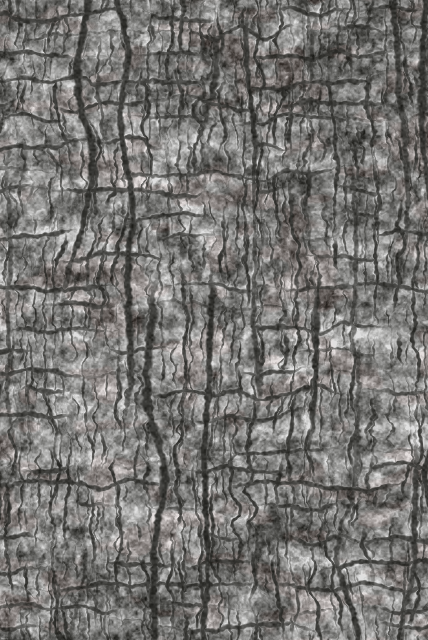
This texture is drawn by a WebGL 1 fragment shader. Its source:

```glsl
precision highp float;

uniform vec2 u_resolution;

float hash(vec2 p) {
  return fract(sin(dot(p, vec2(127.1, 311.7))) * 43758.55);
}

float noise(vec2 p) {
  vec2 cell = floor(p);
  vec2 f = fract(p);
  f = f * f * (3.0 - 2.0 * f);
  float low = mix(hash(cell), hash(cell + vec2(1.0, 0.0)), f.x);
  float high = mix(hash(cell + vec2(0.0, 1.0)), hash(cell + 1.0), f.x);
  return mix(low, high, f.y);
}

float fbm(vec2 p) {
  float sum = 0.0;
  float gain = 0.5;
  for (int i = 0; i < 4; i++) {
    sum += gain * noise(p);
    p = p * 1.93 + vec2(17.3, 9.1);
    gain *= 0.55;
  }
  return sum / 1.01;
}

// Two independent noises centred on zero, for bending coordinates
vec2 wobble(vec2 p) {
  return vec2(noise(p), noise(p + vec2(41.7, 83.2))) - 0.5;
}

// Wandering cracks along y that open and close; returns depth 0..1
float cracks(vec2 p, float spacing, float halfWidth, float runLength, float seed) {
  float x = p.x / spacing;
  float along = p.y / runLength;
  float soft = 0.75 / u_resolution.y;
  float depth = 0.0;
  for (int i = -1; i <= 1; i++) {
    float id = floor(x) + float(i);
    float drift = 0.6 * (noise(vec2(id * 7.3 + seed, along * 1.7)) - 0.5);
    float centre = id + 0.5 + 0.6 * (hash(vec2(id, seed)) - 0.5) + drift;
    float opening = smoothstep(0.22, 0.75, noise(vec2(id * 3.7 + seed, along + seed)));
    float width = halfWidth * opening;
    float dist = abs(x - centre) * spacing;
    depth = max(depth, opening * (1.0 - smoothstep(0.4 * width, width + soft, dist)));
  }
  return depth;
}

// All crack families: long fissures, splits, fine checks, cross breaks
float fissures(vec2 p) {
  float fissure = cracks(p, 0.073, 0.0062, 0.22, 3.0);
  float split = 0.95 * cracks(p, 0.030, 0.0032, 0.050, 19.0);
  float check = 0.75 * cracks(p, 0.016, 0.0017, 0.028, 37.0);
  float cross = 0.85 * cracks(p.yx, 0.036, 0.0038, 0.070, 53.0);
  return max(max(fissure, split), max(check, cross));
}

void main() {
  vec2 p = gl_FragCoord.xy / u_resolution.y;

  // Bend the structure broadly, then roughen its edges
  vec2 q = p + wobble(p * vec2(11.0, 7.0)) * vec2(0.022, 0.014);
  q += wobble(p * 60.0) * 0.005 + wobble(p * 190.0) * 0.0035;

  // Weathered plates with coarse patches and gritty grain
  float patches = fbm(p * vec2(6.0, 4.0) + 5.0) - 0.5;
  float plates = noise(q * vec2(31.0, 36.0)) - 0.5;
  float bands = noise(q * vec2(9.0, 46.0) + 23.0) - 0.5;
  float grain = fbm(q * vec2(105.0, 80.0)) - 0.5;
  float grit = noise(p * 290.0) - 0.5;
  float tone = 0.49 + 0.26 * patches + 0.24 * plates + 0.20 * bands;
  tone += 0.62 * grain + 0.20 * grit;

  // Pale flecks on raised plates
  float fleck = smoothstep(0.56, 0.76, fbm(q * vec2(58.0, 72.0) + 61.0));
  tone += 0.17 * fleck;

  // Dark cracks with a lit lip on one side
  float depth = fissures(q);
  float lip = max(fissures(q + vec2(0.0022, -0.0022)) - depth, 0.0);
  tone += 0.11 * lip;
  float crackTone = 0.19 + 0.12 * grit + 0.10 * grain;
  tone = mix(tone, crackTone, 0.92 * depth);
  tone = clamp(tone, 0.10, 0.88);

  // Neutral greys, faintly olive in shade, with sparse brown stains
  vec3 shadeTint = vec3(0.0, 0.0, -0.016) * (1.0 - tone);
  float stain = smoothstep(0.58, 0.75, noise(q * vec2(24.0, 48.0) + 91.0));
  vec3 stainTint = vec3(0.018, -0.006, -0.008) * stain * (1.0 - depth);
  gl_FragColor = vec4(vec3(tone) + shadeTint + stainTint, 1.0);
}
```
